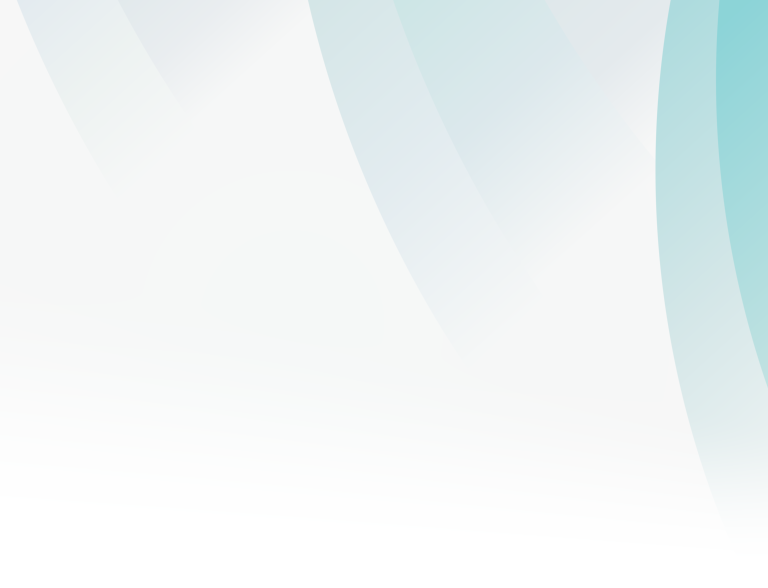
This background is drawn by a WebGL 2 fragment shader. Its source:

```glsl
#version 300 es
precision highp float;

uniform vec2 u_resolution;
out vec4 fragColor;

// Backdrop
const vec3 PAPER = vec3(0.967, 0.968, 0.968);
const vec3 MIST = vec3(0.962, 0.972, 0.970);
const vec3 WHITE = vec3(1.0);
const vec2 MIST_CENTER = vec2(0.38, 0.42);
const float MIST_RADIUS = 0.30;

// White floor: depth where it begins and ends, at left and right
const vec2 FLOOR_LEFT = vec2(0.34, 0.70);
const vec2 FLOOR_RIGHT = vec2(0.55, 0.75);

// Diagonal along which every sheet fades
const vec2 FADE_DIRECTION = vec2(1.0, 1.1);

// Sheet edges: leftmost point of an arc (x, depth) and its radius
const int SHEETS = 7;
const vec3 ARCS[SHEETS] = vec3[](
  vec3(-0.087, -0.573, 1.5625), vec3(-0.025, -0.725, 1.5625),
  vec3(0.365, -0.319, 1.432), vec3(0.427, -0.508, 1.5625),
  vec3(0.500, -0.781, 1.5625), vec3(0.8535, 0.2214, 1.25),
  vec3(0.9323, 0.1042, 1.224));

// Start and end of each fade along the diagonal
const vec2 FADES[SHEETS] = vec2[](
  vec2(0.022, 0.450), vec2(0.154, 0.430), vec2(0.400, 1.146),
  vec2(0.510, 1.107), vec2(0.710, 1.060), vec2(0.898, 1.820),
  vec2(0.977, 2.096));

// Sheet colours at the start and halfway through the fade
const vec3 START_TINTS[SHEETS] = vec3[](
  vec3(0.89, 0.92, 0.94), vec3(0.885, 0.915, 0.925),
  vec3(0.83, 0.90, 0.905), vec3(0.80, 0.90, 0.90),
  vec3(0.875, 0.91, 0.92), vec3(0.68, 0.86, 0.87),
  vec3(0.55, 0.83, 0.845));
const vec3 MIDDLE_TINTS[SHEETS] = vec3[](
  vec3(0.93, 0.95, 0.947), vec3(0.915, 0.93, 0.94),
  vec3(0.89, 0.925, 0.94), vec3(0.865, 0.912, 0.927),
  vec3(0.895, 0.918, 0.93), vec3(0.835, 0.905, 0.91),
  vec3(0.755, 0.885, 0.885));

// Signed distance to the arc, negative inside the sheet
float arcDistance(vec2 p, vec3 arc) {
  return length(p - arc.xy - vec2(arc.z, 0.0)) - arc.z;
}

// Two-step ramp from start through middle to the backdrop
vec3 sheetColor(vec3 start, vec3 middle, vec3 backdrop, float t) {
  vec3 nearTint = mix(start, middle, clamp(2.0 * t, 0.0, 1.0));
  return mix(nearTint, backdrop, clamp(2.0 * t - 1.0, 0.0, 1.0));
}

void main() {
  // Canvas-width units, with depth measured down from the top
  vec2 p = vec2(gl_FragCoord.x, u_resolution.y - gl_FragCoord.y) / u_resolution.x;
  float pixel = 1.0 / u_resolution.x;

  // Soft tint in the backdrop
  vec2 fromMist = (p - MIST_CENTER) / MIST_RADIUS;
  vec3 backdrop = mix(PAPER, MIST, exp(-dot(fromMist, fromMist)));

  // Curved sheets, stacked from left to right
  vec3 color = backdrop;
  float along = dot(p, FADE_DIRECTION);
  for (int i = 0; i < SHEETS; i++) {
    float t = (along - FADES[i].x) / (FADES[i].y - FADES[i].x);
    vec3 tint = sheetColor(START_TINTS[i], MIDDLE_TINTS[i], backdrop, t);
    float coverage = smoothstep(0.75 * pixel, -0.75 * pixel, arcDistance(p, ARCS[i]));
    color = mix(color, tint, coverage);
  }

  // White floor rising toward the left
  vec2 floorRange = mix(FLOOR_LEFT, FLOOR_RIGHT, p.x);
  color = mix(color, WHITE, smoothstep(floorRange.x, floorRange.y, p.y));

  fragColor = vec4(color, 1.0);
}
```
